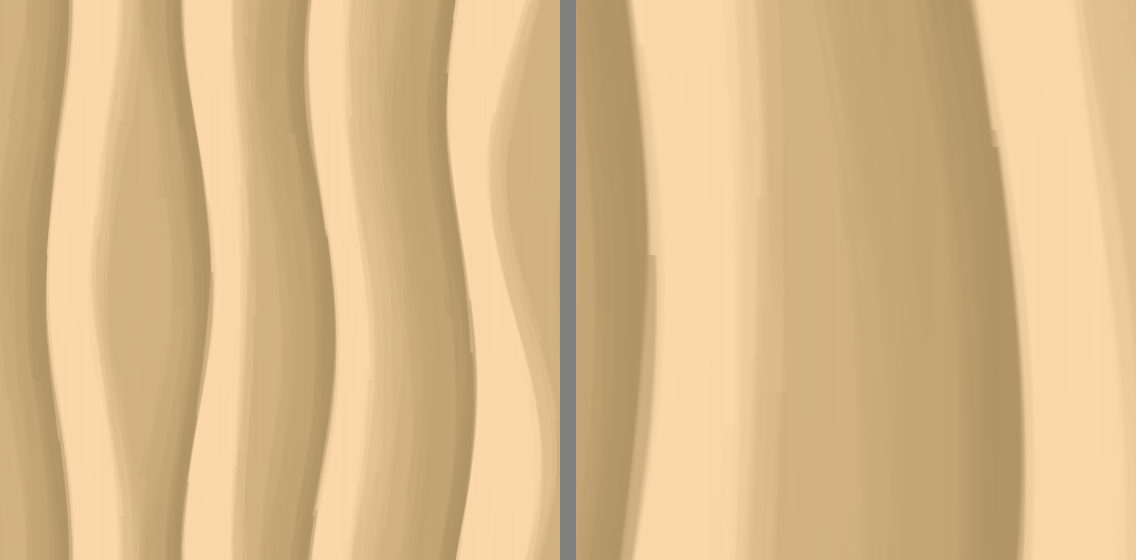
Left: the whole. Right: its middle third, enlarged.
Write a Shadertoy shader that draws this texture.

```glsl
// Four wavy vertical sand ridges with brushed highlights and layered shade
const float TAU = 6.2831853;

float hash(vec2 p) {
    vec3 q = fract(p.xyx * 0.1031);
    q += dot(q, q.yzx + 33.33);
    return fract((q.x + q.y) * q.z);
}

// Value noise that wraps along y
float noise(vec2 p, float period) {
    vec2 cell = floor(p), f = fract(p);
    f = f * f * (3.0 - 2.0 * f);
    float y0 = mod(cell.y, period), y1 = mod(cell.y + 1.0, period);
    return mix(mix(hash(vec2(cell.x, y0)), hash(vec2(cell.x + 1.0, y0)), f.x),
               mix(hash(vec2(cell.x, y1)), hash(vec2(cell.x + 1.0, y1)), f.x), f.y);
}

// Coverage of a brush stroke lying on the positive side of d
float stroke(float d, float t, float seed, float soft, float rough) {
    float wander = noise(vec2(seed, t * 5.0), 5.0) - 0.5;
    float bristle = noise(vec2(d * 260.0 + seed * 17.0, t * 6.0), 6.0) - 0.5;
    // Each stroke swells slowly, then ends abruptly
    float s = t * 2.0 + hash(vec2(seed, 7.0));
    float lift = hash(vec2(mod(floor(s), 2.0), seed + 3.0)) * pow(fract(s), 3.0);
    float offset = 0.010 * wander + 0.006 * bristle + 0.006 * lift;
    return smoothstep(-soft, soft, d + rough * offset);
}

// Curve given as (mean, amplitude, height of its rightmost point)
float wave(vec3 c, float t) {
    return c.x + c.y * cos(TAU * (t - c.z));
}

void mainImage(out vec4 fragColor, in vec2 fragCoord) {
    vec2 uv = fragCoord / iResolution.xy;
    float t = 1.0 - uv.y;

    vec3 sand = vec3(0.825, 0.693, 0.505);
    vec3 shade = vec3(0.755, 0.635, 0.445);
    vec3 deepShade = vec3(0.685, 0.575, 0.395);
    vec3 crest = vec3(0.98, 0.845, 0.662);

    vec3 leftEdge[4] = vec3[4](vec3(0.107, 0.022, 0.0), vec3(0.353, 0.027, 0.5),
                               vec3(0.575, 0.027, 0.61), vec3(0.826, 0.025, 0.7));
    vec3 rightEdge[4] = vec3[4](vec3(0.190, 0.026, 0.0), vec3(0.424, 0.010, 0.5),
                                vec3(0.638, 0.022, 0.65), vec3(0.920, 0.045, 0.82));
    vec4 shadeReach = vec4(0.085, 0.068, 0.095, 0.108);
    vec4 glowReach = vec4(0.030, 0.020, 0.055, 0.032);

    vec3 col = sand;
    for (int k = 0; k < 4; k++) {
        float left = wave(leftEdge[k], t);
        float fromLeft = fract(uv.x - left + 0.5) - 0.5;
        float fromRight = fromLeft - (wave(rightEdge[k], t) - left);
        float seed = float(k) * 20.0;
        float beforeCrest = 1.0 - smoothstep(0.0, 0.02, fromLeft);
        float afterEdge = smoothstep(0.0, 0.008, fromLeft);

        // Shade deepening towards the crest
        for (int i = 0; i < 4; i++) {
            float d = fromLeft + shadeReach[k] - 0.012 * float(i);
            col = mix(col, shade, 0.45 * beforeCrest * stroke(d, t, seed + float(i), 0.006, 1.6));
        }
        for (int i = 0; i < 3; i++) {
            float d = fromLeft + 0.034 - 0.009 * float(i);
            col = mix(col, deepShade, 0.5 * beforeCrest * stroke(d, t, seed + 4.0 + float(i), 0.005, 1.2));
        }

        // Thin glow fading out behind the crest
        for (int i = 0; i < 4; i++) {
            float d = glowReach[k] * (1.0 - float(i) / 4.0) - fromRight;
            col = mix(col, crest, 0.14 * afterEdge * stroke(d, t, seed + 8.0 + float(i), 0.003, 1.4));
        }

        // Bright crest, laid on in three inset coats
        for (int i = 0; i < 3; i++) {
            float n = float(i);
            float body = stroke(fromLeft + 0.003 - 0.003 * n, t, seed + 12.0 + n, 0.002, 0.6)
                       * stroke(0.003 - 0.005 * n - fromRight, t, seed + 15.0 + n, 0.003, 1.0);
            col = mix(col, crest, (0.4 + 0.3 * n) * body);
        }
    }

    // Faint bristle grain
    col *= 1.0 + 0.008 * (noise(vec2(uv.x * 180.0, t * 4.0), 4.0) - 0.5);
    fragColor = vec4(col, 1.0);
}
```
